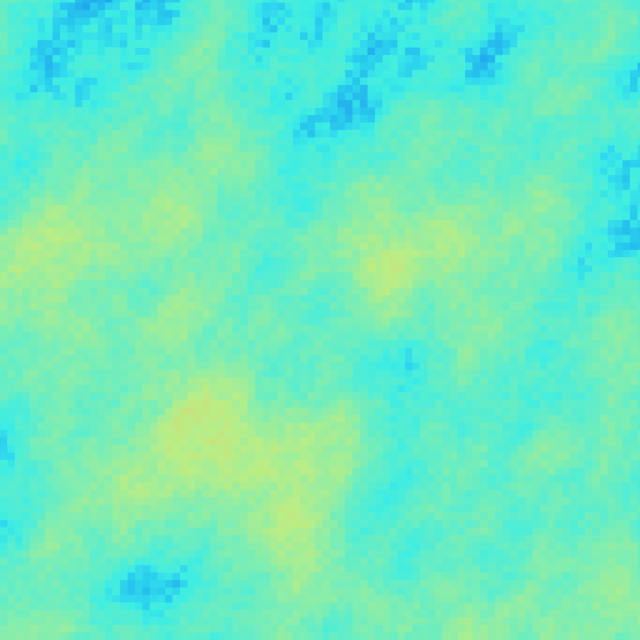
This texture is drawn by a WebGL 2 fragment shader. Its source:

```glsl
#version 300 es
precision highp float;

uniform vec2 u_resolution;
out vec4 fragColor;

#define CELLS 85.333       // mosaic cells across the canvas
#define EDGE 0.12          // half width of the blend between cells
#define BASE_FREQ 3.2      // frequency of the largest patches
#define OCTAVES 4
#define GAIN 0.6           // amplitude ratio between octaves
#define CONTRAST 0.5
#define BASE_LEVEL 0.36
#define WARM_LIFT 0.28     // strength of the broad warm region
#define GRAIN 0.11         // variation from cell to cell
#define STRETCH 0.65       // elongation along the slanted axis
#define SEED 17

// Integer hash to the range 0..1
float hash(ivec2 p) {
    uvec2 q = uvec2(p + SEED) * uvec2(1597u, 3571u);
    uint h = (q.x ^ (q.y << 11)) * 747796u + 289133u;
    h = (h ^ (h >> 15)) * 277803u;
    h = (h ^ (h >> 13)) * 668265u;
    h ^= h >> 16;
    return float(h & 0xffffu) / 65535.0;
}

// Gradient noise with unit gradients
float cornerDot(ivec2 corner, vec2 offset) {
    float angle = 6.28318 * hash(corner);
    return dot(vec2(cos(angle), sin(angle)), offset);
}

float gradientNoise(vec2 p) {
    vec2 base = floor(p);
    vec2 f = p - base;
    ivec2 i = ivec2(base);
    vec2 w = f * f * f * (f * (f * 6.0 - 15.0) + 10.0);
    float low = mix(cornerDot(i, f),
                    cornerDot(i + ivec2(1, 0), f - vec2(1.0, 0.0)), w.x);
    float high = mix(cornerDot(i + ivec2(0, 1), f - vec2(0.0, 1.0)),
                     cornerDot(i + ivec2(1, 1), f - vec2(1.0)), w.x);
    return mix(low, high, w.y);
}

float fbm(vec2 p) {
    float sum = 0.0;
    float amplitude = 1.0;
    for (int i = 0; i < OCTAVES; i++) {
        sum += amplitude * gradientNoise(p);
        p = p * 2.03 + vec2(19.3, 7.7);
        amplitude *= GAIN;
    }
    return sum;
}

// Heat level of one cell: warm region, slanted patches and grain
float cellLevel(vec2 cell) {
    vec2 p = (cell + 0.5) / CELLS;
    vec2 axis = normalize(vec2(0.55, 0.83));
    vec2 slanted = vec2(dot(p, vec2(axis.y, -axis.x)), dot(p, axis) * STRETCH);
    vec2 fromWarm = (p - vec2(0.52, 0.32)) / vec2(0.27, 0.42);
    float level = BASE_LEVEL + WARM_LIFT * exp(-dot(fromWarm, fromWarm));
    level += CONTRAST * fbm(slanted * BASE_FREQ + 5.4);
    level += GRAIN * (hash(ivec2(cell) + 300) - 0.5);
    return level;
}

// Blue through cyan and green to ochre
vec3 heatColor(float level) {
    float v = clamp(level, -0.05, 1.0);
    v = min(v, 0.72 + 0.5 * (v - 0.72) * step(0.72, v) + step(v, 0.72));
    float red = max(v, 0.11 + 0.31 * v);
    float green = 0.93 - 1.6 * max(0.24 - v, 0.0) - 0.9 * max(v - 0.73, 0.0);
    float blue = min(0.93, 0.89 - 0.75 * (v - 0.24));
    return vec3(red, green, blue);
}

void main() {
    vec2 uv = gl_FragCoord.xy / min(u_resolution.x, u_resolution.y);

    // Blend the four nearest cells only close to their shared edges
    vec2 p = uv * CELLS - 0.5;
    vec2 cell = floor(p);
    vec2 w = smoothstep(0.5 - EDGE, 0.5 + EDGE, p - cell);
    float low = mix(cellLevel(cell), cellLevel(cell + vec2(1.0, 0.0)), w.x);
    float high = mix(cellLevel(cell + vec2(0.0, 1.0)),
                     cellLevel(cell + vec2(1.0)), w.x);

    fragColor = vec4(heatColor(mix(low, high, w.y)), 1.0);
}
```
